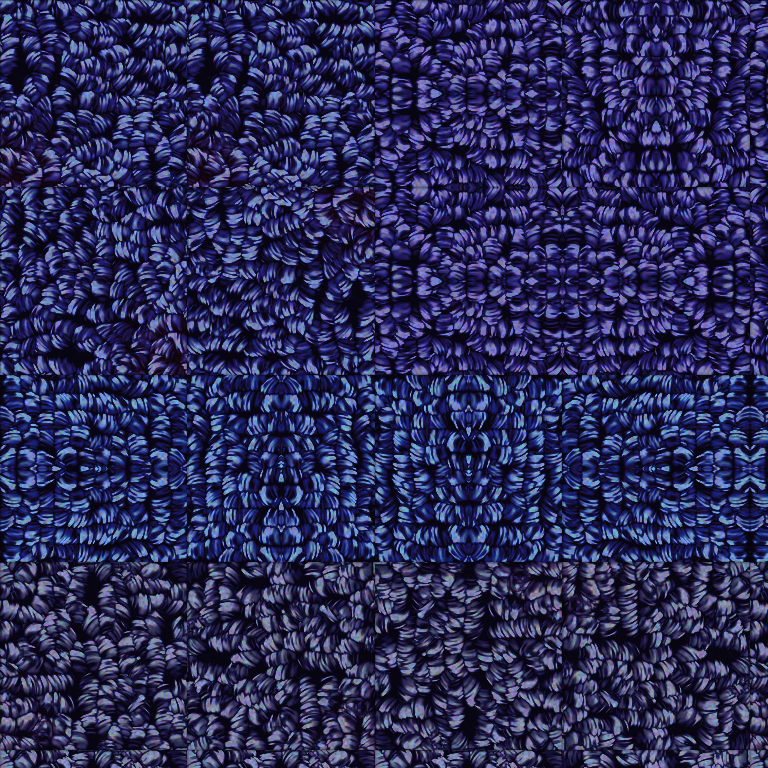
Reproduce this texture procedurally as a Shadertoy shader.

```glsl
const float TILES = 4.096;          // carpet tiles per canvas side
const float TUFTS = 10.0;           // yarn tufts per tile side
const vec3 SHADOW = vec3(0.03, 0.02, 0.07);
const vec3 NAVY = vec3(0.085, 0.065, 0.23);

// Quarter turns of each tile, rows from the top
const int TURNS[16] = int[16](0, 0, 0, 1,  1, 2, 0, 2,  0, 1, 3, 2,  0, 1, 2, 3);

struct Tuft {
    float strand;  // brightness of the hair
    float lift;    // upward offset from the tuft centre
    float body;    // 0 in the gaps, 1 on the crown
    float id;
};

float hash(vec2 p) {
    return fract(sin(dot(p, vec2(127.1, 311.7))) * 43758.5453);
}

float noise(vec2 p) {
    vec2 i = floor(p), f = fract(p);
    f = f * f * (3.0 - 2.0 * f);
    return mix(mix(hash(i), hash(i + vec2(1, 0)), f.x),
               mix(hash(i + vec2(0, 1)), hash(i + vec2(1, 1)), f.x), f.y);
}

mat2 rotation(float a) {
    float c = cos(a), s = sin(a);
    return mat2(c, -s, s, c);
}

vec2 quarterTurn(vec2 p, int turns) {
    for (int i = 0; i < turns; i++) p = vec2(p.y, -p.x);
    return p;
}

// Cord direction: noisy patches, or nested brackets in folded tiles
float cordAngle(vec2 cell, float seed, float nesting) {
    float bracket = step(abs(cell.y), abs(cell.x));
    float upright = step(0.55, mix(noise(cell * 0.4 + seed), bracket, nesting));
    return 1.5708 * upright + (hash(cell + seed + 5.3) - 0.5) * mix(1.0, 0.4, nesting);
}

// Bent hairs running across the cord
float strands(vec2 local, float id) {
    float along = local.x + (id - 0.5) * 1.2 * local.y + 0.5 * local.y * local.y;
    vec2 shift = vec2(41.0, 23.0) * id;
    float fine = noise(vec2(along * 10.0, local.y * 2.2) + shift);
    float coarse = noise(vec2(along * 5.5, local.y * 2.0) + shift + 9.0);
    return smoothstep(0.2, 0.8, mix(fine, coarse, 0.35));
}

// Highest of the overlapping tufts, whose hairs fray the borders
Tuft findTuft(vec2 p, float seed, float nesting) {
    Tuft tuft = Tuft(0.0, 0.0, 0.0, 0.0);
    float best = -9.0, second = -9.0;
    vec2 base = floor(p);
    for (int y = -1; y <= 1; y++)
    for (int x = -1; x <= 1; x++) {
        vec2 cell = base + vec2(x, y);
        vec2 jitter = vec2(hash(cell + seed), hash(cell + seed + 17.7)) - 0.5;
        vec2 offset = p - cell - 0.5 - jitter * mix(0.85, 0.5, nesting);
        vec2 local = rotation(cordAngle(cell, seed, nesting)) * offset;
        vec2 q = local / vec2(0.95, 0.58);
        float id = hash(cell + seed + 31.1);
        float strand = strands(local, id);
        float height = 1.0 - dot(q, q) + 0.35 * strand;
        if (height > best) {
            second = best;
            best = height;
            tuft = Tuft(strand, offset.y, 0.0, id);
        } else second = max(second, height);
    }
    float border = mix(0.3, 1.0, smoothstep(0.0, 0.5, best - second));
    tuft.body = border * smoothstep(0.05, 0.9, best);
    return tuft;
}

vec3 yarnColor(float tone, vec3 dye, vec3 tip) {
    vec3 color = mix(SHADOW, NAVY, smoothstep(0.02, 0.25, tone));
    color = mix(color, dye, smoothstep(0.22, 0.48, tone));
    return mix(color, tip, smoothstep(0.42, 1.0, tone));
}

void mainImage(out vec4 fragColor, in vec2 fragCoord) {
    vec2 uv = fragCoord / iResolution.xy;
    vec2 grid = vec2(uv.x, 1.0 - uv.y) * TILES;
    ivec2 tile = ivec2(grid);
    vec2 inTile = (fract(grid) - 0.5) * vec2(1, -1);

    // Tile families: plain, violet, bright blue, grey
    bool violet = tile.y < 2 && tile.x > 1;
    bool blue = tile.y == 2;
    bool grey = tile.y > 2;
    float folded = (violet || blue) ? 1.0 : 0.0;
    float seed = violet ? 13.0 : blue ? 29.0 : grey ? 47.0 : 3.0;
    vec3 dye = violet ? vec3(0.13, 0.10, 0.42) : blue ? vec3(0.08, 0.11, 0.43)
             : grey ? vec3(0.18, 0.17, 0.33) : vec3(0.11, 0.10, 0.41);
    vec3 tip = violet ? vec3(0.47, 0.47, 0.73) : blue ? vec3(0.44, 0.58, 0.76)
             : grey ? vec3(0.50, 0.53, 0.67) : vec3(0.46, 0.53, 0.73);

    // Turn, then fold the tile about its middle
    vec2 patchPos = quarterTurn(inTile, TURNS[(tile.y % 4) * 4 + tile.x % 4]);
    patchPos.y = mix(patchPos.y, abs(patchPos.y), folded);
    vec2 p = patchPos * TUFTS;

    // Shaded yarn, bright on the upper side
    Tuft tuft = findTuft(p, seed, 0.55 * folded);
    float light = (0.85 + 0.3 * tuft.id) * (0.45 + 0.85 * smoothstep(-0.5, 0.4, tuft.lift));
    float tone = tuft.body * (0.12 + 1.05 * tuft.strand) * light;
    vec3 color = yarnColor(tone * (tile.y > 3 ? 1.2 : 0.95), dye, tip);

    // Coloured grain, rusty corner and seams
    vec3 grain = vec3(noise(p * 9.0 + 3.0), noise(p * 9.0 + 71.0), noise(p * 9.0 + 137.0));
    color *= 1.0 + 0.5 * (grain - 0.5);
    float rust = smoothstep(0.6, 0.0, length(patchPos + 0.5)) * (1.0 - folded);
    color += vec3(0.08, 0.0, -0.03) * rust * grain.x * (grey ? 0.3 : 1.0);
    float seam = 0.5 - max(abs(inTile.x), abs(inTile.y));
    color *= mix(0.7, 1.0, smoothstep(0.0, 0.012, seam));
    fragColor = vec4(max(color, 0.0), 1.0);
}
```
